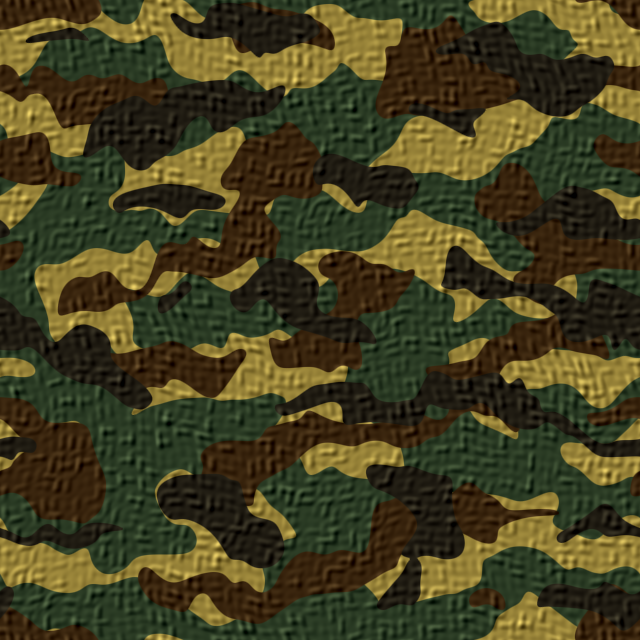
Write a Shadertoy shader that draws this pattern.

```glsl
// Seamless woodland camouflage on coarse woven cloth.
// Each colour is a thresholded sum of whole-number waves, bent by area-preserving
// shears; the cloth is an embossed height field of crossing thread segments.

const float TAU = 6.2831853;

const vec3 GREEN = vec3(0.165, 0.230, 0.140);
const vec3 TAN   = vec3(0.592, 0.511, 0.220);
const vec3 BROWN = vec3(0.218, 0.138, 0.050);
const vec3 BLACK = vec3(0.122, 0.106, 0.070);

// Thresholds in standard deviations: higher means less of that colour
const float TAN_LEVEL   = 0.19;
const float BROWN_LEVEL = 0.62;
const float BLACK_LEVEL = 0.90;

const vec2  PATCH_WAVES = vec2(4.0, 9.0);  // patch frequency across and up
const float PATCH_BEND  = 0.062;           // strength of the wavy outlines
const float THREADS     = 64.0;            // threads per canvas, even
const float THREAD_BEND = 0.014;           // small wobble of the threads
const float CLOTH_SWAY  = 0.010;           // slow drift of the threads
const float RELIEF_GAIN = 0.25;            // shading relative to the colour
const float RELIEF_LIFT = 0.125;           // shading added to every colour

float hash(vec2 p) {
    vec3 q = fract(p.xyx * 0.1031);
    q += dot(q, q.yzx + 33.33);
    return fract((q.x + q.y) * q.z);
}

// Chain of sine shears along whole-number wave vectors
vec2 bend(vec2 p, float seed, float strength) {
    for (int i = 0; i < 8; i++) {
        float n = float(i);
        float freq = 4.0 + 1.5 * n;
        float angle = 2.4 * n + seed;
        vec2 k = round(freq * vec2(cos(angle), sin(angle)));
        vec2 across = vec2(-k.y, k.x) / length(k);
        float phase = TAU * hash(vec2(n, seed));
        p += across * strength / freq * sin(TAU * dot(k, p) + phase);
    }
    return p;
}

// Smooth random field with zero mean and unit variance
float patchField(vec2 p, float seed) {
    float sum = 0.0, power = 0.0;
    for (int x = 0; x <= 5; x++) {
        for (int y = -11; y <= 11; y++) {
            if (x == 0 && y <= 0) continue;
            vec2 k = vec2(x, y);
            float ring = length(k / PATCH_WAVES) - 0.72;
            if (abs(ring) > 0.5) continue;
            float weight = exp(-8.0 * ring * ring);
            float phase = TAU * hash(k + vec2(seed, 3.0 * seed));
            sum += weight * cos(TAU * dot(k, p) + phase);
            power += 0.5 * weight * weight;
        }
    }
    return sum * inversesqrt(power);
}

// Soft-edged coverage of one colour
float patchMask(vec2 p, float seed, float level) {
    float field = patchField(bend(p, seed, PATCH_BEND), seed) - level;
    float edge = max(0.7 * fwidth(field), 1e-4);
    return smoothstep(-edge, edge, field);
}

// Rounded thread segments running along x, two cells long
float threadRows(vec2 cell, float seed) {
    float row = mod(floor(cell.y), THREADS);
    float along = 0.5 * cell.x + hash(vec2(row, seed));
    float segment = mod(floor(along), 0.5 * THREADS);
    float t = fract(along);
    float profile = sin(0.5 * TAU * fract(cell.y));
    float ends = smoothstep(0.0, 0.35, min(t, 1.0 - t));
    float lift = hash(vec2(segment, row + seed));
    return profile * profile * ends * mix(0.1, 1.0, lift * lift);
}

float clothHeight(vec2 p) {
    vec2 cell = THREADS * p;
    return threadRows(cell, 11.0) + threadRows(cell.yx, 101.0);
}

void mainImage(out vec4 fragColor, in vec2 fragCoord) {
    vec2 uv = fragCoord / iResolution.xy;

    // Colour layers, lowest first
    vec3 color = GREEN;
    color = mix(color, TAN,   patchMask(uv, 17.0, TAN_LEVEL));
    color = mix(color, BROWN, patchMask(uv, 43.0, BROWN_LEVEL));
    color = mix(color, BLACK, patchMask(uv, 71.0, BLACK_LEVEL));

    // Cloth relief lit from the upper left
    vec2 cloth = bend(uv, 5.0, THREAD_BEND);
    cloth += CLOTH_SWAY * sin(TAU * (2.0 * uv.yx + vec2(0.1, 0.35)));
    vec2 towardLight = vec2(-0.25, 0.25) / THREADS;
    float relief = clothHeight(cloth) - clothHeight(cloth + towardLight);
    color = color * (1.0 + RELIEF_GAIN * relief) + RELIEF_LIFT * relief * vec3(1.0, 1.0, 0.8);

    fragColor = vec4(clamp(color, 0.0, 1.0), 1.0);
}
```
